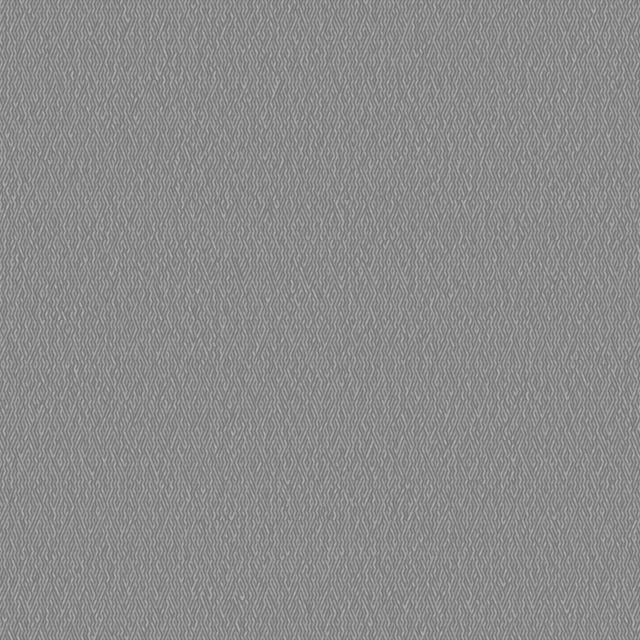
This texture is drawn by a three.js fragment shader. Its source:

```glsl
// Draws a fine grey weave: steep strands that lean left or right, row by row.
varying vec2 vUv;

const float TAU = 6.2831853;
const vec2 WEAVE_COUNT = vec2(180.0, 144.0); // strands across, rows down
const float STRAND_LEAN = 0.5;               // strand widths leaned per row
const float UNEVENNESS = 0.34;               // change from strand to strand
const float FILTER_WIDTH = 0.00195;          // softening, in canvas units
const vec3 GAP_GREY = vec3(0.40);
const vec3 YARN_GREY = vec3(0.68);

float hash(vec2 p) {
  vec3 q = fract(p.xyx * vec3(0.1031, 0.1030, 0.0973));
  q += dot(q, q.yzx + 33.33);
  return fract((q.x + q.y) * q.z);
}

// Bump that is 0 at whole numbers and 1 halfway between
float bump(float x) {
  return 0.5 - 0.5 * cos(TAU * x);
}

// Strand tone relative to its two neighbours, so no broad blotches build up
float relativeTone(vec2 id) {
  vec2 beside = vec2(1.0, 0.0);
  return hash(id) - 0.45 * (hash(id - beside) + hash(id + beside)) - 0.05;
}

// One rounded strand with its own tone
float strand(float across, float row) {
  float profile = bump(across);
  float tone = relativeTone(vec2(floor(across), row) + 300.0);
  return 0.74 * profile + UNEVENNESS * tone * (0.4 + 0.6 * profile);
}

// Share of right-leaning yarn: rows alternate, broken by layered sines
float leanShare(float x, float row) {
  float turn = 2.0 * mod(row, 2.0) - 1.0;
  float phase = TAU * hash(vec2(row, 5.0));
  float wander = sin(x * 0.71 + phase) + sin(x * 1.37 + 2.3 * phase);
  return smoothstep(-0.5, 0.5, 0.5 * turn + wander);
}

// Brightness of the weave: 0 in the gaps, 1 on the brightest yarn
float weave(vec2 uv, vec2 count, float lean) {
  vec2 p = uv * count;
  p.x += 0.15 * sin(uv.y * 47.0 + 2.0 * sin(uv.x * 19.0));
  float row = floor(p.y);
  float base = p.x + lean * row;
  float rise = lean * fract(p.y);

  // Both leanings join up where rows meet
  float left = strand(base + rise, row);
  float right = strand(base - rise, row);
  float yarn = mix(left, right, leanShare(p.x, row));
  return 0.10 + yarn + 0.10 * bump(p.y);
}

void main() {
  // Average a small grid of samples to soften the strand edges
  float shade = 0.0;
  for (int y = -1; y <= 1; y++) {
    for (int x = -1; x <= 1; x++) {
      vec2 offset = vec2(float(x), float(y)) * FILTER_WIDTH / 3.0;
      shade += weave(vUv + offset, WEAVE_COUNT, STRAND_LEAN) / 9.0;
    }
  }
  gl_FragColor = vec4(mix(GAP_GREY, YARN_GREY, clamp(shade, 0.0, 1.1)), 1.0);
}
```
